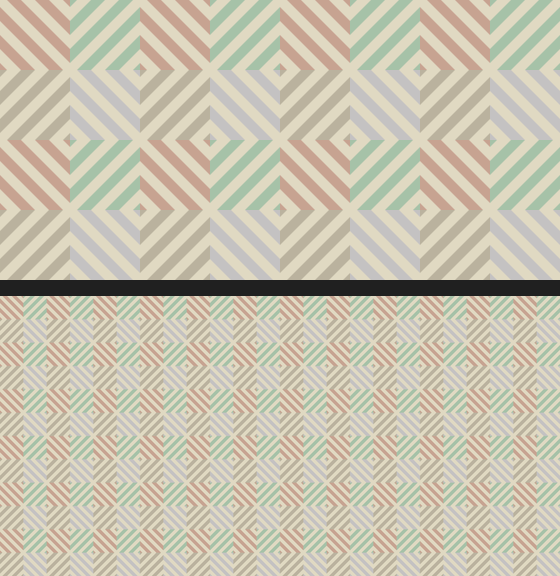
Top: one tile. Bottom: repeated 3 by 3.
Give the GLSL for this pattern, as a Shadertoy shader.

```glsl
const vec2 REPEATS = vec2(4.0, 2.0);   // whole repeats across and down
const float BAND_PERIOD = 0.4;         // in cells, half a repeat each
const float BAND_WIDTH = 0.2;

const vec3 CREAM = vec3(0.88, 0.85, 0.76);
const vec3 CLAY  = vec3(0.78, 0.64, 0.57);
const vec3 GREEN = vec3(0.65, 0.76, 0.66);
const vec3 OLIVE = vec3(0.73, 0.70, 0.62);
const vec3 LILAC = vec3(0.77, 0.76, 0.76);

// Signed distance to the nearest cell border, positive in odd cells
vec2 oddCell(vec2 p) {
    return abs(mod(p + 0.5, 2.0) - 1.0) - 0.5;
}

// Diamond distance to the nearest ring centre: 0 at centres, 1 at crossings
float ringDistance(vec2 p) {
    vec2 folded = abs(mod(p, 2.0) - 1.0);
    return 1.0 - abs(folded.x - folded.y);
}

// Signed distance to the concentric bands, negative inside
float bandDistance(float d) {
    float toBandCentre = abs(fract(d / BAND_PERIOD + 0.5) - 0.5) * BAND_PERIOD;
    return (toBandCentre - 0.5 * BAND_WIDTH) / sqrt(2.0);
}

void mainImage(out vec4 fragColor, in vec2 fragCoord) {
    vec2 cells = 2.0 * REPEATS;
    vec2 p = fragCoord / iResolution.xy * cells;
    vec2 pixel = cells / iResolution.xy;

    // Four cell colours, split along the cell borders
    vec2 side = clamp(oddCell(p) / pixel + 0.5, 0.0, 1.0);
    vec3 lower = mix(OLIVE, LILAC, side.x);
    vec3 upper = mix(CLAY, GREEN, side.x);
    vec3 ink = mix(lower, upper, side.y);

    // Diagonal bands over the ground
    float edge = 0.7 * max(pixel.x, pixel.y);
    float band = 1.0 - smoothstep(-edge, edge, bandDistance(ringDistance(p)));
    fragColor = vec4(mix(CREAM, ink, band), 1.0);
}
```
